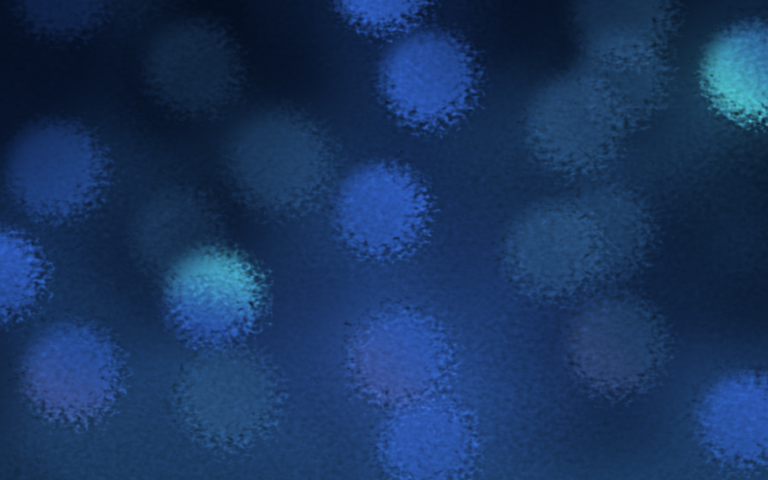
This background is drawn by a Shadertoy shader. Its source:

```glsl
// Soft blue light discs glowing behind rippled frosted glass on deep navy.

const int DISC_COUNT = 22;
const vec3 DEEP  = vec3(0.018, 0.058, 0.130);
const vec3 NAVY  = vec3(0.102, 0.225, 0.370);
const vec3 GLOW  = vec3(0.155, 0.300, 0.580);
const vec3 STEEL = vec3(0.165, 0.330, 0.510);
const vec3 BLUE  = vec3(0.175, 0.355, 0.735);
const vec3 TEAL  = vec3(0.290, 0.720, 0.770);
const vec3 MAUVE = vec3(0.270, 0.310, 0.520);

vec2 hash2(vec2 p) {
    vec2 q = vec2(dot(p, vec2(127.1, 311.7)), dot(p, vec2(269.5, 183.3)));
    return fract(sin(q) * 43758.55);
}

float gradientDot(vec2 cell, vec2 corner, vec2 local) {
    return dot(hash2(cell + corner) * 2.0 - 1.0, local - corner);
}

// Gradient noise, roughly -0.7 to 0.7
float gradientNoise(vec2 p) {
    vec2 cell = floor(p);
    vec2 f = p - cell;
    vec2 u = f * f * f * (f * (f * 6.0 - 15.0) + 10.0);
    float low  = mix(gradientDot(cell, vec2(0, 0), f), gradientDot(cell, vec2(1, 0), f), u.x);
    float high = mix(gradientDot(cell, vec2(0, 1), f), gradientDot(cell, vec2(1, 1), f), u.x);
    return mix(low, high, u.y);
}

// Fine relief of the glass, as a two-way bend of the view
vec2 glassRipple(vec2 p) {
    vec2 q = p * vec2(70.0, 88.0);
    q += 0.5 * gradientNoise(p * 21.0);
    vec2 coarse = vec2(gradientNoise(q), gradientNoise(q + 37.2));
    vec2 fine = vec2(gradientNoise(q * 1.7 + 11.4), gradientNoise(q * 1.7 + 71.9));
    return coarse + 0.6 * fine;
}

// Dark top, lighter base and a diffuse glow low in the middle
vec3 backdrop(vec2 p, float aspect) {
    float cloud = gradientNoise(p * 2.3 + 4.7) + 0.4 * gradientNoise(p * 5.0 + 9.1);
    float level = clamp(0.98 - 0.88 * p.y + 0.95 * cloud, 0.0, 1.0);
    vec2 away = (p - vec2(0.55 * aspect, 0.27)) / vec2(0.42, 0.27);
    float glow = exp(-dot(away, away)) * (0.75 + 0.5 * gradientNoise(p * 4.0 + 2.6));
    return mix(mix(DEEP, NAVY, level), GLOW, glow);
}

// Blends one soft disc over the colour behind it; alpha gathers rim light
vec4 addDisc(vec4 behind, vec2 p, int index, float aspect) {
    float id = float(index);
    vec2 rnd = hash2(vec2(id, 5.3));
    vec2 place = fract(vec2(0.98, 0.85) + id * vec2(0.7549, 0.5698));
    if (index > 0) place += (rnd - 0.5) * vec2(0.09, 0.12);

    float radius = 0.104 + 0.012 * rnd.x;
    vec2 local = (p - place * vec2(aspect, 1.0)) / radius;
    float cover = 1.0 - smoothstep(0.52, 1.24, length(local));
    float halo = 0.2 * exp(-0.4 * dot(local, local));

    // Alternate bright and faint lights, fading into the upper left
    bool bright = index % 2 == 0;
    float strength = bright ? 0.78 + 0.22 * rnd.y : 0.35 + 0.35 * rnd.y;
    float corner = smoothstep(0.45, 0.85, place.y) * (1.0 - smoothstep(0.1, 0.42, place.x));
    strength *= 1.0 - 0.75 * corner;

    // Tint shifts across the disc
    float angle = 6.2832 * rnd.x;
    float side = dot(local, vec2(cos(angle), sin(angle)));
    float lean = smoothstep(-0.7, 0.7, side);
    vec3 tint = bright ? BLUE : STEEL;
    if (index % 7 == 6) tint = mix(tint, MAUVE, 0.6 * lean);
    if (index % 15 == 0) {
        tint = mix(BLUE, TEAL, index == 0 ? 0.4 + 0.6 * lean : 0.8 * lean);
        strength = 0.97;
    }
    strength *= 0.76 + 0.24 * lean;
    float rim = 4.0 * cover * (1.0 - cover) * strength;
    vec3 lit = mix(behind.rgb, tint, max(cover, bright ? halo : 0.0) * strength);
    return vec4(lit, max(behind.a * (1.0 - 0.6 * cover), rim));
}

void mainImage(out vec4 fragColor, in vec2 fragCoord) {
    vec2 p = fragCoord / iResolution.y;
    float aspect = iResolution.x / iResolution.y;

    // Bend the view through the glass
    vec2 ripple = glassRipple(p);
    vec2 bent = p + 0.033 * ripple;

    vec4 scene = vec4(backdrop(bent, aspect), 0.0);
    for (int i = DISC_COUNT - 1; i >= 0; i--) {
        scene = addDisc(scene, bent, i, aspect);
    }

    // Relief shading over the pane, strongest as glints on the rims
    float relief = ripple.y - ripple.x;
    vec3 color = scene.rgb * (1.0 + relief * (0.13 + 0.42 * scene.a));
    fragColor = vec4(clamp(color, 0.0, 1.0), 1.0);
}
```
